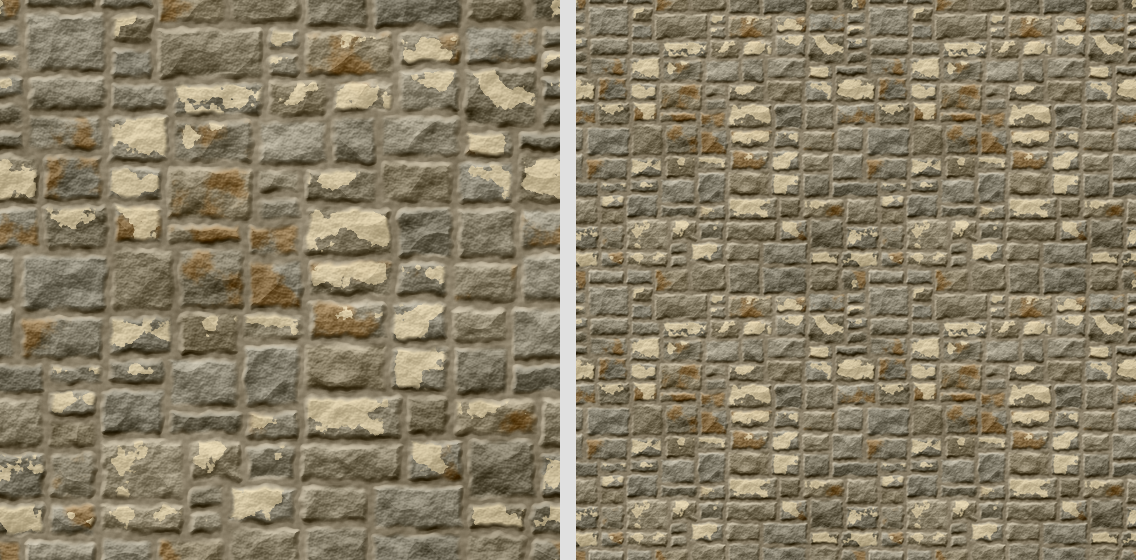
Left, the tile; right, the same tile 2 across and 2 down.
This texture is drawn by a Shadertoy shader. Its source:

```glsl
// Seamless wall of rough-hewn stone blocks with sandy joints and pale flaking crust.

const vec2 GRID = vec2(8.0, 12.0); // blocks across and down, both even
const vec3 WARM_STONE = vec3(0.51, 0.465, 0.365);
const vec3 GREY_STONE = vec3(0.47, 0.45, 0.385);
const vec3 MORTAR = vec3(0.53, 0.485, 0.395);
const vec3 OCHRE = vec3(0.50, 0.37, 0.19);
const vec3 CREAM = vec3(0.81, 0.75, 0.61);

struct Block { vec2 lo; vec2 hi; float seed; };
struct Surface { float height; float body; vec2 local; float seed; };

float hash(vec2 p, float seed) {
    vec3 q = fract(vec3(p, seed) * 0.1031);
    q += dot(q, q.zyx + 31.32);
    return fract((q.x + q.y) * q.z);
}

float slope(vec2 corner, vec2 offset, float period, float seed) {
    float angle = 6.2832 * hash(mod(corner, period), seed);
    return dot(vec2(cos(angle), sin(angle)), offset);
}

// Gradient noise that wraps over the unit square; freq is a whole number.
float gradientNoise(vec2 uv, float freq, float seed) {
    vec2 p = uv * freq, i = floor(p), f = p - i;
    vec2 u = f * f * f * (f * (f * 6.0 - 15.0) + 10.0);
    vec2 o = vec2(1.0, 0.0);
    float low = mix(slope(i, f, freq, seed), slope(i + o, f - o, freq, seed), u.x);
    float high = mix(slope(i + o.yx, f - o.yx, freq, seed), slope(i + 1.0, f - 1.0, freq, seed), u.x);
    return mix(low, high, u.y);
}

float fbm(vec2 uv, float freq, float seed) {
    float sum = 0.0, amp = 1.0;
    for (int k = 0; k < 5; k++) {
        sum += amp * gradientNoise(uv, freq, seed);
        freq *= 2.0;
        amp *= 0.55;
    }
    return sum;
}

bool isEven(vec2 cell) { return mod(cell.x + cell.y, 2.0) < 0.5; }

float joint(vec2 cell) { return mix(0.2, 0.8, hash(mod(cell, GRID), 7.0)); }

// Interlocking rectangles: even cells hold a bed joint, odd cells an upright one.
Block findBlock(vec2 uv) {
    vec2 p = uv * GRID, cell = floor(p), f = p - cell, side;
    if (isEven(cell)) {
        side.y = step(joint(cell), f.y);
        side.x = step(joint(cell + vec2(0.0, 2.0 * side.y - 1.0)), f.x);
    } else {
        side.x = step(joint(cell), f.x);
        side.y = step(joint(cell + vec2(2.0 * side.x - 1.0, 0.0)), f.y);
    }
    vec2 v = cell + side, wrapped = mod(v, GRID);
    float ne = joint(v), sw = joint(v - 1.0);
    float nw = joint(v - vec2(1.0, 0.0)), se = joint(v - vec2(0.0, 1.0));
    vec2 lo = (v - 1.0 + (isEven(v) ? vec2(nw, sw) : vec2(sw, se))) / GRID;
    vec2 hi = (v + (isEven(v) ? vec2(se, ne) : vec2(ne, nw))) / GRID;
    float seed = 1.0 + wrapped.x + wrapped.y * GRID.x;
    // Narrow upright blocks become two stacked ones.
    if (hi.y - lo.y > 1.1 * (hi.x - lo.x)) {
        float middle = 0.5 * (lo.y + hi.y);
        if (uv.y > middle) { lo.y = middle; seed += 100.0; }
        else hi.y = middle;
    }
    return Block(lo, hi, seed);
}

float roundedBox(vec2 p, vec2 halfSize, float radius) {
    vec2 q = abs(p) - halfSize + radius;
    return length(max(q, 0.0)) + min(max(q.x, q.y), 0.0) - radius;
}

Surface wall(vec2 uv) {
    vec2 ragged = uv + 0.007 * vec2(gradientNoise(uv, 22.0, 1.0), gradientNoise(uv, 22.0, 2.0))
                     + 0.005 * vec2(gradientNoise(uv, 60.0, 3.0), gradientNoise(uv, 60.0, 4.0));
    Block b = findBlock(ragged);
    vec2 halfSize = 0.5 * (b.hi - b.lo), p = ragged - 0.5 * (b.lo + b.hi);
    vec2 local = p / halfSize;
    float body = smoothstep(0.003, 0.015, -roundedBox(p, halfSize, 0.012));
    // Bulging face broken by ridges and chips.
    float face = 0.017 - 0.007 * local.y * local.y + 0.013 * fbm(uv, 14.0, b.seed)
               - 0.03 * abs(gradientNoise(uv, 11.0, b.seed + 5.0));
    float grain = 0.0015 * gradientNoise(uv, 90.0, 6.0);
    return Surface(mix(grain, face, body), body, local, b.seed);
}

void mainImage(out vec4 fragColor, in vec2 fragCoord) {
    vec2 uv = fragCoord / iResolution.xy;
    Surface s = wall(uv);
    float seed = s.seed;

    // Light from above and slightly left, with shade under overhangs.
    float e = 0.0015;
    float dx = (wall(uv + vec2(e, 0.0)).height - s.height) / e;
    float dy = (wall(uv + vec2(0.0, e)).height - s.height) / e;
    float lit = 0.3 * dx - 0.85 * dy;
    float shade = 0.24 * lit / sqrt(1.0 + lit * lit);
    shade -= 0.13 * smoothstep(0.002, 0.014, wall(uv + vec2(0.0, 0.01)).height - s.height);

    // Stone tints, rust stains and dust on the upper edges.
    vec3 stone = mix(WARM_STONE, GREY_STONE, hash(vec2(seed, 1.0), 3.0));
    stone += 0.11 * (hash(vec2(seed, 2.0), 3.0) - 0.5) + 0.09 * fbm(uv, 24.0, seed + 9.0);
    float rusty = step(0.8, hash(vec2(seed, 3.0), 3.0));
    stone = mix(stone, OCHRE, 0.75 * rusty * smoothstep(-0.05, 0.35, fbm(uv, 9.0, seed + 13.0)));
    stone += 0.06 * smoothstep(0.2, 0.9, s.local.y);

    // Pale crust left on some faces.
    float crusted = step(0.58, hash(vec2(seed, 4.0), 3.0));
    float reach = mix(0.08, 0.42, hash(vec2(seed, 5.0), 3.0)) - 0.5 * length(s.local - vec2(0.0, 0.3));
    float crust = crusted * s.body * smoothstep(0.0, 0.05, reach + 0.8 * fbm(uv, 13.0, seed + 17.0));
    stone = mix(stone, CREAM, 0.9 * crust);

    vec3 color = mix(MORTAR + 0.07 * fbm(uv, 40.0, 8.0), stone, s.body);
    color += shade * (1.0 - 0.35 * crust) + 0.07 * fbm(uv, 3.0, 10.0);
    fragColor = vec4(clamp(color, 0.0, 1.0), 1.0);
}
```
